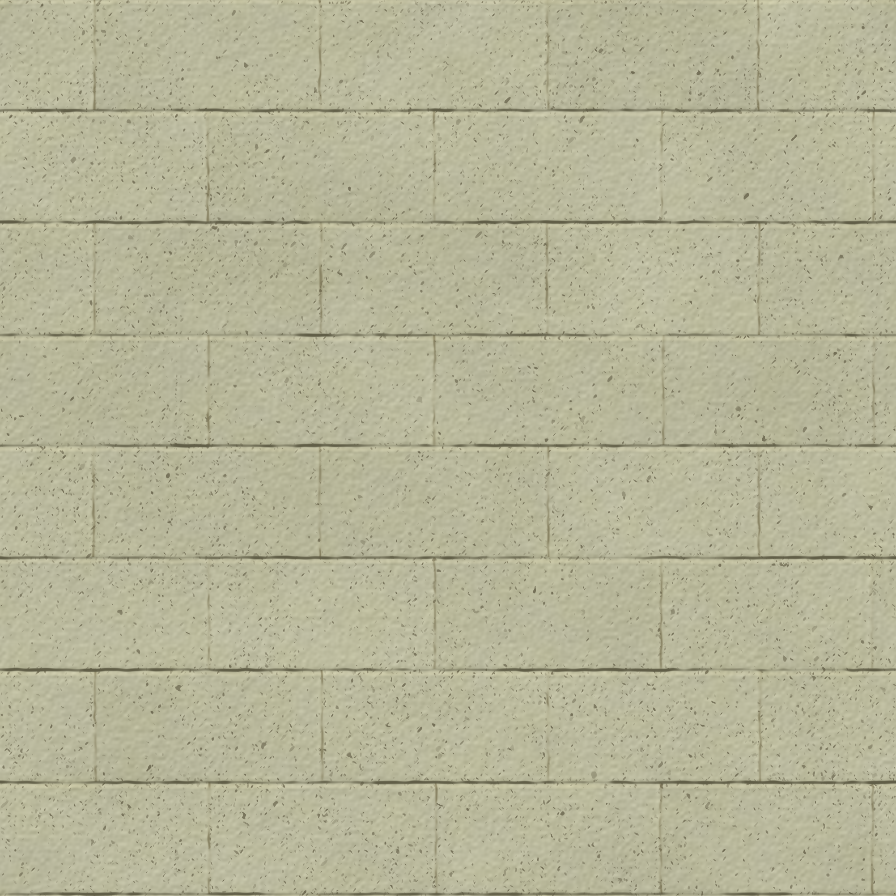
Reproduce this texture procedurally as a Shadertoy shader.

```glsl
// Painted concrete block wall: eight running-bond courses of four pitted blocks with thin worn joints.

float hash(vec2 p) {
    vec3 q = fract(vec3(p.xyx) * 0.1031);
    q += dot(q, q.yzx + 33.33);
    return fract((q.x + q.y) * q.z);
}

// Value noise that wraps after a whole number of cells
float noise(vec2 p, vec2 period) {
    vec2 i = floor(p), f = fract(p);
    f = f * f * (3.0 - 2.0 * f);
    vec2 a = mod(i, period), b = mod(i + 1.0, period);
    return mix(mix(hash(a), hash(vec2(b.x, a.y)), f.x),
               mix(hash(vec2(a.x, b.y)), hash(b), f.x), f.y);
}

float wrapNoise(vec2 uv, vec2 cells) {
    return noise(uv * cells, cells);
}

// Grainy relief of the paint
float relief(vec2 uv) {
    return 0.65 * wrapNoise(uv, vec2(230.0)) + 0.35 * wrapNoise(uv, vec2(131.0));
}

// Soft-edged stripe centred on zero
float stripe(float d, float halfWidth, float blur) {
    return 1.0 - smoothstep(halfWidth - blur, halfWidth + blur, abs(d));
}

// Scattered irregular pits, at most one per cell
float pits(vec2 uv, float cells, float density, float pixel) {
    vec2 p = uv * cells + 0.35 * (wrapNoise(uv, vec2(230.0)) - 0.5);
    vec2 id = mod(floor(p), cells) + cells;
    vec2 d = fract(p) - 0.27 - 0.46 * vec2(hash(id + 3.7), hash(id + 19.1));
    d.x += d.y * 1.6 * (hash(id + 41.3) - 0.5);
    float radius = mix(0.10, 0.23, hash(id + 57.9));
    float blur = 0.6 * pixel * cells;
    float shape = 1.0 - smoothstep(radius - blur, radius + blur, length(d * vec2(1.1, 0.75)));
    float depth = hash(id + 88.4);
    return shape * step(hash(id + 73.2), density) * mix(0.25, 1.0, depth * depth);
}

void mainImage(out vec4 fragColor, in vec2 fragCoord) {
    vec2 uv = fragCoord / iResolution.xy;
    float pixel = 1.0 / min(iResolution.x, iResolution.y);
    vec2 wobble = vec2(wrapNoise(uv, vec2(110.0)), wrapNoise(uv + 0.37, vec2(90.0))) - 0.5;

    // Courses, with slightly uneven bed joints
    float v = uv.y * 8.0 - 0.014;
    float bed = round(v);
    float bedDist = (v - bed + 0.015 * (hash(vec2(mod(bed, 8.0), 5.0)) - 0.5)) / 8.0
                  + 0.0012 * wobble.y;
    float course = mod(bed - (bedDist < 0.0 ? 1.0 : 0.0), 8.0);

    // Blocks, with every other course shifted by half a block
    float u = uv.x * 4.0 - mix(0.93, 0.42, mod(course, 2.0));
    float joint = round(u);
    float column = mod(joint, 4.0);
    float drift = vec4(0.0, 0.013, 0.026, -0.032)[int(column)]
                + 0.012 * (hash(vec2(column, course) + 11.0) - 0.5);
    float headDist = (u - joint - drift) / 4.0 + 0.0022 * wobble.x;
    vec2 block = vec2(mod(column - (headDist < 0.0 ? 1.0 : 0.0), 4.0), course);
    float edge = min(abs(bedDist), abs(headDist));

    // Block faces: broad stains, block tint and fine relief lit from above
    float stain = 0.6 * wrapNoise(uv, vec2(7.0)) + 0.4 * wrapNoise(uv, vec2(23.0));
    float slope = relief(uv) - relief(uv + vec2(-0.0007, 0.0015));
    vec3 color = vec3(0.724, 0.721, 0.609);
    color += 0.042 * (stain - 0.5) + 0.018 * (hash(block + 31.0) - 0.5);
    color += 0.13 * slope + 0.035 * (wrapNoise(uv, vec2(256.0)) - 0.5);
    color.b += 0.02 * (wrapNoise(uv, vec2(41.0)) - 0.5);

    // Pits of three sizes, gathered in patches and denser along the joints
    float patches = smoothstep(0.3, 0.75, wrapNoise(uv, vec2(17.0)));
    float density = mix(0.04, 0.14, hash(block + 7.0)) + 0.14 * patches
                  + 0.12 * (1.0 - smoothstep(0.002, 0.008, edge));
    float pitted = max(pits(uv, 150.0, density, pixel), pits(uv, 93.0, 0.25 * density, pixel));
    pitted = max(pitted, pits(uv, 211.0, 1.2 * density, pixel));
    float lip = pits(uv + vec2(0.0, 0.002), 150.0, density, pixel);
    color += 0.03 * lip;
    color = mix(color, vec3(0.38, 0.36, 0.27), 0.8 * pitted);

    // Head joints: faint broken ochre lines beside a pale strip of mortar
    float headWear = 0.5 * wrapNoise(uv, vec2(40.0, 32.0)) + 0.5 * wrapNoise(uv, vec2(90.0, 120.0));
    color += 0.016 * stripe(headDist + 0.0035, 0.002, 0.001 + pixel);
    color -= vec3(0.025, 0.030, 0.035) * stripe(headDist, 0.0018, 0.0012 + pixel);
    color = mix(color, vec3(0.51, 0.485, 0.36),
                0.85 * smoothstep(0.3, 0.8, headWear) * stripe(headDist, 0.0011, 0.0004 + 0.6 * pixel));

    // Bed joints: dark uneven shadow above a pale mortar ledge with a faint lower edge
    float bedWear = 0.55 * noise(vec2(uv.x * 14.0, bed), vec2(14.0, 8.0))
                  + 0.45 * wrapNoise(uv, vec2(80.0, 32.0));
    color += vec3(0.046, 0.041, 0.030) * stripe(bedDist + 0.0042, 0.0022, 0.0008 + pixel);
    color -= 0.030 * wrapNoise(uv, vec2(60.0, 32.0)) * stripe(bedDist + 0.0078, 0.0010, 0.0005 + pixel);
    color -= 0.035 * stripe(bedDist - 0.0006, 0.0028, 0.0015 + pixel);
    color = mix(color, vec3(0.38, 0.37, 0.28), mix(0.15, 1.0, smoothstep(0.2, 0.8, bedWear))
                * stripe(bedDist, 0.0006 + 0.0013 * bedWear, 0.0003 + 0.6 * pixel));

    fragColor = vec4(clamp(color, 0.0, 1.0), 1.0);
}
```
